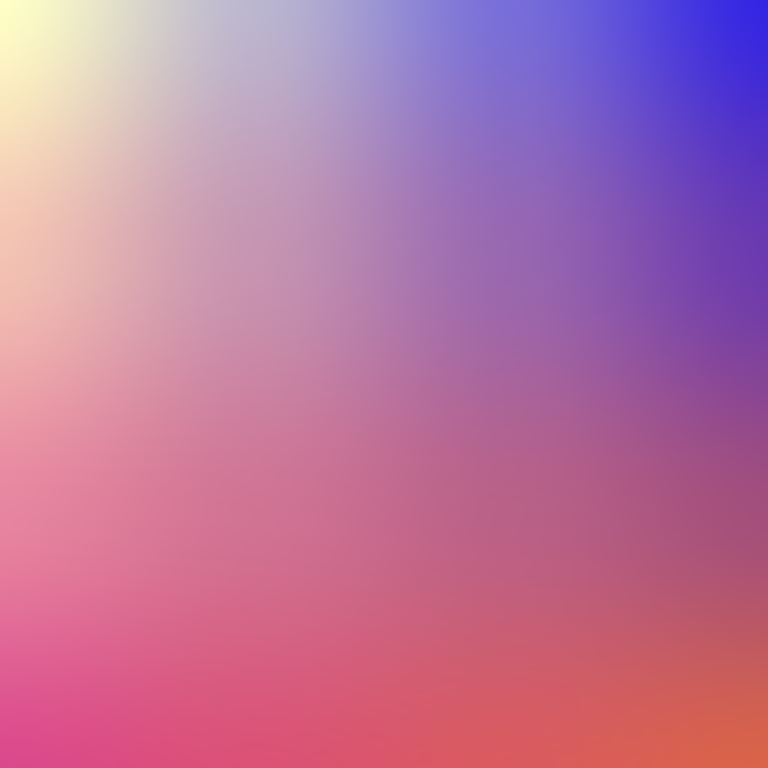
A three.js fragment shader for this background:

```glsl
// Soft four-corner colour mesh: cream, blue, magenta and orange.
// The corners are blended bilinearly, with each axis gently eased
// inside a few equal cells so the colour lingers at the mesh nodes.

#define CELLS 3.0
#define EASING 0.65
#define TOP_LEFT vec3(1.0, 1.0, 0.775)
#define TOP_RIGHT vec3(0.20, 0.145, 0.89)
#define BOTTOM_LEFT vec3(0.86, 0.285, 0.55)
#define BOTTOM_RIGHT vec3(0.855, 0.39, 0.28)

varying vec2 vUv;

// Slows the coordinate near cell borders, leaving the borders in place
vec2 easeWithinCells(vec2 position) {
  vec2 scaled = position * CELLS;
  vec2 cell = floor(scaled);
  vec2 local = scaled - cell;
  vec2 eased = local * local * (3.0 - 2.0 * local);
  return (cell + mix(local, eased, EASING)) / CELLS;
}

// Blends the four corner colours across the square
vec3 cornerGradient(vec2 weight) {
  vec3 bottom = mix(BOTTOM_LEFT, BOTTOM_RIGHT, weight.x);
  vec3 top = mix(TOP_LEFT, TOP_RIGHT, weight.x);
  return mix(bottom, top, weight.y);
}

void main() {
  vec2 weight = easeWithinCells(vUv);
  gl_FragColor = vec4(cornerGradient(weight), 1.0);
}
```
